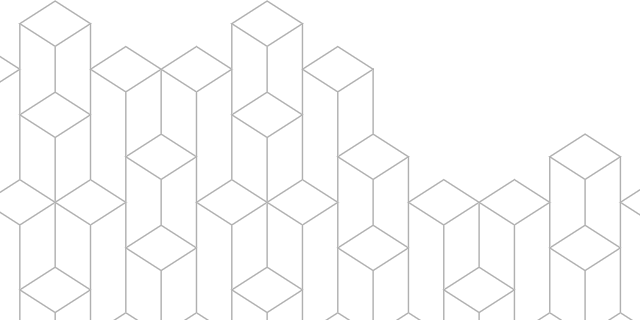
Write a Shadertoy shader that draws this background.

```glsl
// Thin grey outlines of stacked hexagonal prisms forming a skyline on white.

const vec3 PAPER = vec3(1.0);
const vec3 INK = vec3(0.69);

// Lengths are fractions of the canvas height.
const vec2 HALF_TOP = vec2(0.1104, 0.0708);  // half size of a prism's top rhombus
const vec2 FIRST_TOP = vec2(0.0620, 0.9260); // x of column zero, y of highest tops
const float LEVEL_DROP = 0.1424;             // drop between rows of one band
const float BAND_DROP = 0.4159;              // drop between bands of three rows
const float HALF_LINE = 0.00224;
const float STEP_COLUMN = 10.0;              // the skyline drops a band here
const int ROWS = 8;

// Antialiased coverage of a signed distance.
float coverage(float dist, float pixel) {
    return clamp(0.5 - dist / pixel, 0.0, 1.0);
}

// Signed distance to the edges of a rhombus; q must be in the upper right quarter.
float rhombusDistance(vec2 q, vec2 halfSize) {
    float slope = halfSize.x * halfSize.y / length(halfSize);
    return (q.x / halfSize.x + q.y / halfSize.y - 1.0) * slope;
}

// Distance to the edges of an endless prism mirrored about x = 0.
float prismEdges(vec2 q, vec2 halfSize) {
    float top = abs(rhombusDistance(abs(q), halfSize));
    float middle = max(q.x, q.y + halfSize.y);
    float side = max(abs(q.x - halfSize.x), q.y);
    return min(top, min(middle, side));
}

// Signed distance to the filled outline of the same prism.
float prismBody(vec2 q, vec2 halfSize) {
    return max(q.x - halfSize.x, rhombusDistance(q, halfSize));
}

// Horizontal distance, in columns, to the nearest prism of a row.
float columnDistance(float column, float band, float level) {
    float base = 1.0 + 3.0 * band;
    float fold = abs(mod(column - base + 3.0, 6.0) - 3.0);
    // The middle row of each band holds pairs either side of the base column.
    return level == 1.0 ? abs(fold - 2.0) : fold;
}

void mainImage(out vec4 fragColor, in vec2 fragCoord) {
    float pixel = 1.0 / iResolution.y;
    vec2 p = fragCoord * pixel;
    float column = (p.x - FIRST_TOP.x) / HALF_TOP.x;
    float stepEdge = STEP_COLUMN + (HALF_LINE + 0.5 * pixel) / HALF_TOP.x;
    float ink = 0.0;

    // Paint rows from back to front, each body hiding the lines behind it.
    for (int row = 0; row < ROWS; row++) {
        float band = float(row / 3);
        float level = float(row % 3);
        if (band < 0.5 && column > stepEdge) continue;

        float topY = FIRST_TOP.y - band * BAND_DROP - level * LEVEL_DROP;
        vec2 q = vec2(columnDistance(column, band, level) * HALF_TOP.x, p.y - topY);
        float body = coverage(prismBody(q, HALF_TOP), pixel);
        float line = coverage(prismEdges(q, HALF_TOP) - HALF_LINE, pixel);
        ink = max(ink * (1.0 - body), line);
    }

    fragColor = vec4(mix(PAPER, INK, ink), 1.0);
}
```
